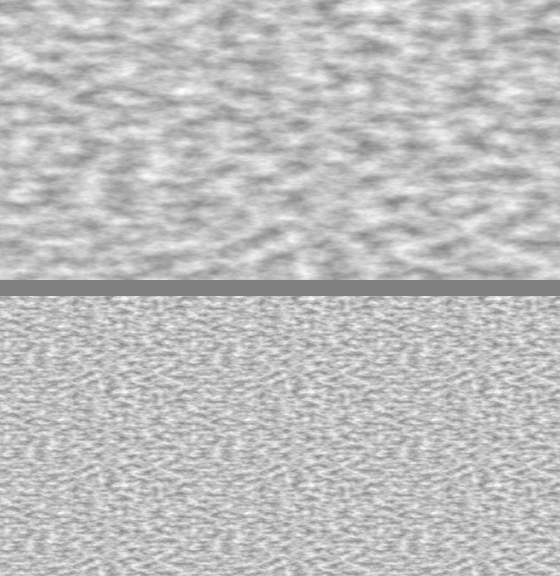
Top, the tile; bottom, the same tile 3 across and 3 down.
A WebGL 2 fragment shader for this texture:

```glsl
#version 300 es
precision highp float;
// Soft grey mottling, stretched sideways like brushed cloud.
// Octaves of wrapping gradient noise are summed on a lattice with wide, low
// cells, then mapped to a narrow range of light greys.

uniform vec2 u_resolution;
out vec4 fragColor;

const float TAU = 6.2831853;
const ivec2 BASE_CELLS = ivec2(16, 20);  // whole cells across the tile
const int OCTAVES = 5;
const float GAIN = 0.5;
const float MEAN_GREY = 0.752;
const float CONTRAST = 0.295;

// Integer hash of a lattice point, scaled to 0..1
float hash(ivec2 cell, int seed) {
    uint h = uint(cell.x) * 374761393u + uint(cell.y) * 668265263u
           + uint(seed) * 2246822519u;
    h = (h ^ (h >> 15)) * 2654435761u;
    h = (h ^ (h >> 13)) * 3266489917u;
    h ^= h >> 16;
    return float(h >> 8) / 16777216.0;
}

// Unit gradient at a lattice point, wrapped to the period
vec2 gradient(ivec2 cell, ivec2 period, int seed) {
    float angle = TAU * hash(cell % period, seed);
    return vec2(cos(angle), sin(angle));
}

// Periodic gradient noise with quintic blending
float gradientNoise(vec2 p, ivec2 period, int seed) {
    ivec2 cell = ivec2(floor(p));
    vec2 f = fract(p);
    vec2 blend = f * f * f * (f * (f * 6.0 - 15.0) + 10.0);
    const ivec2 e = ivec2(1, 0);
    float a = dot(gradient(cell, period, seed), f);
    float b = dot(gradient(cell + e.xy, period, seed), f - vec2(1.0, 0.0));
    float c = dot(gradient(cell + e.yx, period, seed), f - vec2(0.0, 1.0));
    float d = dot(gradient(cell + e.xx, period, seed), f - vec2(1.0));
    return mix(mix(a, b, blend.x), mix(c, d, blend.x), blend.y);
}

// Sum of octaves, each with doubled cell counts so that all of them tile
float fractalNoise(vec2 uv, ivec2 cells, float gain) {
    float sum = 0.0;
    float amplitude = 1.0;
    for (int i = 0; i < OCTAVES; i++) {
        sum += amplitude * gradientNoise(uv * vec2(cells), cells, i + 1);
        cells *= 2;
        amplitude *= gain;
    }
    return sum;
}

void main() {
    vec2 uv = gl_FragCoord.xy / u_resolution;
    float grey = MEAN_GREY + CONTRAST * fractalNoise(uv, BASE_CELLS, GAIN);
    fragColor = vec4(vec3(clamp(grey, 0.0, 1.0)), 1.0);
}
```
